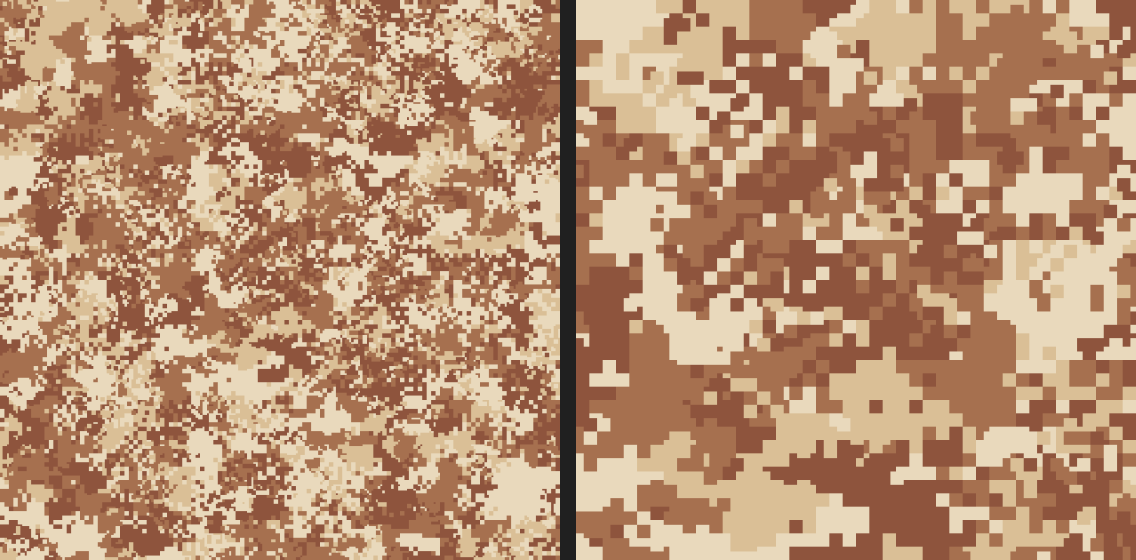
Left, the full canvas; right, a detail of the centre.
Reproduce this pattern procedurally as a Shadertoy shader.

```glsl
const float CELLS_ACROSS = 126.0;               // square blocks along the canvas height
const float EDGE_SOFTNESS = 1.0;                // edge width in output pixels
const vec2  PATCH_SIZE = vec2(8.0, 7.0);        // large blotches, in blocks
const vec2  CLUMP_SIZE = vec2(3.3, 2.6);        // small clumps, in blocks
const float PATCH_WEIGHT = 0.75;
const float CLUMP_WEIGHT = 0.68;
const vec2  GRAIN_WEIGHT = vec2(0.22, 0.72);    // single blocks: calm areas, busy areas
const float BUSY_SIZE = 15.0;
const vec2  OVERLAY_SHIFT = vec2(0.42, 0.36);   // second grid, in blocks
const float OVERLAY_THRESHOLD = 0.64;

const vec3 CREAM = vec3(0.914, 0.851, 0.737);
const vec3 TAN   = vec3(0.855, 0.749, 0.588);
const vec3 CLAY  = vec3(0.651, 0.439, 0.310);
const vec3 RUST  = vec3(0.557, 0.329, 0.239);
const vec4 COLOUR_BIAS = vec4(0.045, -0.045, 0.010, -0.005);

// Integer hash of a lattice point, 0 to 1
float hash(vec2 point, float seed) {
    uvec3 v = uvec3(ivec3(vec3(point, seed))) * 1664525u + 1013904223u;
    v.x += v.y * v.z; v.y += v.z * v.x; v.z += v.x * v.y;
    v ^= v >> 16u;
    v.x += v.y * v.z; v.y += v.z * v.x; v.z += v.x * v.y;
    return float(v.z >> 8u) / 16777216.0;
}

float valueNoise(vec2 p, float seed) {
    vec2 i = floor(p), f = fract(p);
    f = f * f * (3.0 - 2.0 * f);
    float low  = mix(hash(i, seed), hash(i + vec2(1, 0), seed), f.x);
    float high = mix(hash(i + vec2(0, 1), seed), hash(i + vec2(1, 1), seed), f.x);
    return mix(low, high, f.y);
}

// The colour with the strongest noise claims the block
vec3 blockColour(vec2 block, float layer) {
    float busy = smoothstep(0.25, 0.75, valueNoise(block / BUSY_SIZE, 50.0));
    float grain = mix(GRAIN_WEIGHT.x, GRAIN_WEIGHT.y, busy);
    vec3 palette[4] = vec3[4](CREAM, TAN, CLAY, RUST);
    vec3 colour = CREAM;
    float strongest = -1.0;
    for (int k = 0; k < 4; k++) {
        float seed = float(k) + 1.0;
        float strength = COLOUR_BIAS[k]
            + PATCH_WEIGHT * valueNoise(block / PATCH_SIZE + 0.37 * seed, seed)
            + CLUMP_WEIGHT * valueNoise(block / CLUMP_SIZE + 0.61 * seed, seed + 10.0)
            + grain * hash(block, seed + 20.0 + 10.0 * layer);
        if (strength > strongest) {
            strongest = strength;
            colour = palette[k];
        }
    }
    return colour;
}

// Base blocks cover everything, overlay blocks only scattered clusters
float blockCoverage(vec2 block, float layer) {
    float cluster = 0.65 * valueNoise(block / 5.0, 60.0) + 0.35 * hash(block, 61.0);
    return layer < 0.5 ? 1.0 : step(OVERLAY_THRESHOLD, cluster);
}

// Blend the four nearest blocks across narrow edges; premultiplied result
vec4 blockLayer(vec2 p, float edgeWidth, float layer) {
    vec2 corner = floor(p - 0.5);
    vec2 w = clamp((fract(p - 0.5) - 0.5) / edgeWidth + 0.5, 0.0, 1.0);
    vec4 sum = vec4(0.0);
    for (int j = 0; j < 4; j++) {
        vec2 side = vec2(j % 2, j / 2);
        vec2 share = mix(1.0 - w, w, side);
        float weight = share.x * share.y;
        if (weight > 0.0) {
            float alpha = weight * blockCoverage(corner + side, layer);
            if (alpha > 0.0) sum += alpha * vec4(blockColour(corner + side, layer), 1.0);
        }
    }
    return sum;
}

void mainImage(out vec4 fragColor, in vec2 fragCoord) {
    vec2 p = fragCoord / iResolution.y * CELLS_ACROSS;
    float edgeWidth = min(EDGE_SOFTNESS * CELLS_ACROSS / iResolution.y, 1.0);
    vec4 base = blockLayer(p, edgeWidth, 0.0);
    vec4 overlay = blockLayer(p + OVERLAY_SHIFT, edgeWidth, 1.0);
    fragColor = vec4(overlay.rgb + base.rgb * (1.0 - overlay.a), 1.0);
}
```
